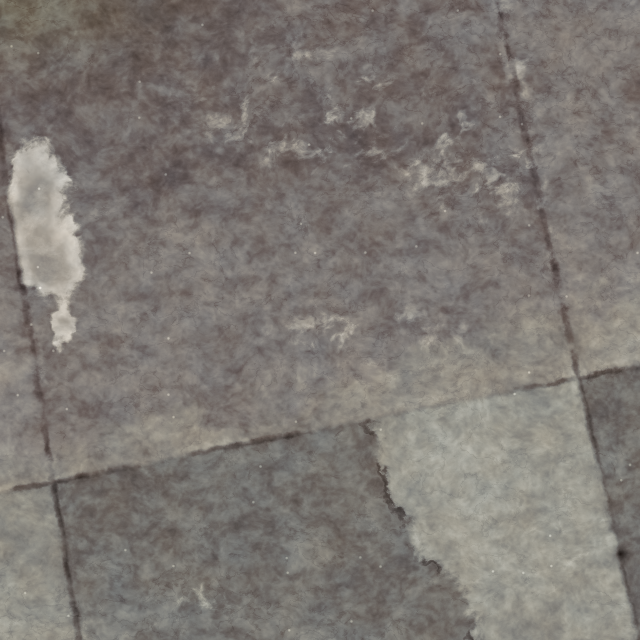
This texture is drawn by a WebGL 2 fragment shader. Its source:

```glsl
#version 300 es
precision highp float;
uniform vec2 u_resolution;
out vec4 outColor;

float hash(vec2 p) {
  vec3 q = fract(p.xyx * 0.1031);
  q += dot(q, q.yzx + 33.33);
  return fract((q.x + q.y) * q.z);
}

float noise(vec2 p) {
  vec2 i = floor(p), f = fract(p);
  f = f * f * (3.0 - 2.0 * f);
  return mix(mix(hash(i), hash(i + vec2(1, 0)), f.x),
             mix(hash(i + vec2(0, 1)), hash(i + vec2(1, 1)), f.x), f.y);
}

// Layered noise centred on zero
float fbm(vec2 p) {
  float sum = 0.0, amp = 0.5;
  for (int i = 0; i < 5; i++) {
    sum += amp * (noise(p) - 0.5);
    p = mat2(1.6, 1.2, -1.2, 1.6) * p + 17.3;
    amp *= 0.56;
  }
  return sum;
}

float glow(vec2 p, vec2 centre, vec2 radius) {
  vec2 d = (p - centre) / radius;
  return exp(-dot(d, d));
}

float line(float d, float width) {
  return 1.0 - smoothstep(width * 0.2, width, abs(d));
}

void main() {
  vec2 p = gl_FragCoord.xy / min(u_resolution.x, u_resolution.y);
  vec2 warp = vec2(fbm(p * 14.0 + 3.0), fbm(p * 14.0 + 41.0));
  vec2 q = p + 0.022 * warp;
  float broad = fbm(p * 4.0 + 8.0);
  float medium = fbm(q * vec2(19.0, 24.0) + 5.0);
  float fine = fbm(q * vec2(62.0, 78.0));
  float grain = noise(q * 185.0 + 9.0) - 0.5;
  float wobble = 0.006 * fbm(p * 22.0 + 70.0) + 0.007 * fbm(p * 75.0 + 27.0);

  // Signed offsets from the three slab joints
  float left = p.x - (0.124 - 0.172 * p.y + 0.02 * p.y * p.y) + wobble;
  float right = p.x - (0.998 - 0.235 * p.y + 0.014 * p.y * p.y) + wobble;
  float above = p.y - (0.230 + 0.198 * p.x) + wobble;
  float isAbove = smoothstep(-0.005, 0.005, above);
  float isLeft = 1.0 - smoothstep(-0.004, 0.004, left);
  float isRight = smoothstep(-0.004, 0.004, right);

  // Slab tones, darkening towards the top
  float tone = mix(0.488, 0.438, smoothstep(0.55, 0.80, p.y + 0.25 * broad));
  tone = mix(0.465, tone, isAbove);
  float bandWidth = mix(0.06, 0.105, smoothstep(0.4, 0.9, p.x));
  float band = isAbove * (1.0 - smoothstep(-0.03, 0.025, above - bandWidth + 0.15 * warp.x));
  tone = mix(tone, 0.552, band);
  float edge = p.x - (0.755 - 0.63 * p.y) + 0.09 * warp.y + 0.05 * medium + 0.03 * fine;
  float worn = smoothstep(-0.008, 0.016, edge) * (1.0 - isAbove) * (1.0 - isRight);
  tone = mix(tone, 0.61, worn);
  tone = mix(tone, 0.56, isLeft * (1.0 - smoothstep(0.4, 0.62, p.y)));
  tone += 0.025 * isRight * isAbove;

  // Mottling, grain and short creases
  tone += 0.10 * broad + 0.14 * medium + 0.19 * fine + 0.05 * grain;
  float crease = line(fbm(q * vec2(34.0, 44.0) + 90.0), 0.05);
  tone -= 0.035 * crease * smoothstep(-0.02, 0.1, broad + medium);

  // Pale flaking, densest across the upper slab
  float flakeZone = 0.8 * glow(p, vec2(0.50, 0.83), vec2(0.23, 0.11))
    + 0.8 * glow(p, vec2(0.75, 0.73), vec2(0.10, 0.08))
    + 0.9 * glow(p, vec2(0.87, 0.90), vec2(0.06, 0.02))
    + 0.7 * glow(p, vec2(0.58, 0.48), vec2(0.17, 0.05))
    + 0.8 * glow(p, vec2(0.32, 0.07), vec2(0.07, 0.05))
    + 0.6 * glow(p, vec2(0.90, 0.16), vec2(0.08, 0.05));
  vec2 slanted = mat2(0.8, -0.6, 0.6, 0.8) * (q + 0.02 * warp);
  float flake = fbm(slanted * vec2(23.0, 38.0) + 12.0) + 0.2 * fine;
  flake = smoothstep(0.05, 0.27, flake + 0.1 * min(flakeZone, 1.0) - 0.06);
  flake *= smoothstep(0.1, 0.7, flakeZone);
  tone += flake * (0.14 + 0.25 * fine + 0.08 * grain);

  // Bleached stain, brightest along its ragged rim
  vec2 s = p + 0.07 * warp;
  float stain = glow(s, vec2(0.058, 0.705), vec2(0.054, 0.066))
    + glow(s, vec2(0.078, 0.595), vec2(0.062, 0.058))
    + 0.8 * glow(s, vec2(0.10, 0.495), vec2(0.022, 0.027))
    + 0.4 * glow(s, vec2(0.085, 0.45), vec2(0.02, 0.03));
  stain += 0.5 * medium + 0.25 * fine;
  float stainMask = smoothstep(0.3, 0.52, stain) * (1.0 - isLeft);
  float rim = line(stain - 0.58, 0.3);
  tone = mix(tone, 0.65 + 0.12 * rim + 0.25 * medium + 0.2 * fine, 0.9 * stainMask);

  // Joints of uneven depth with chipped pale shoulders
  float chips = smoothstep(-0.02, 0.14, fbm(p * 27.0 + 55.0));
  tone += 0.14 * chips * line(right - 0.006, 0.022) * smoothstep(0.35, 0.7, p.y);
  tone += 0.06 * chips * (line(left - 0.009, 0.011) + line(right + 0.009, 0.011));
  tone += 0.05 * chips * line(above - 0.009, 0.010);
  float wear = clamp(0.55 + 2.4 * fbm(p * 26.0 + 31.0), 0.1, 1.1);
  float gap = 1.0 - 0.8 * smoothstep(0.48, 0.56, p.x) * (1.0 - smoothstep(0.78, 0.86, p.x));
  float groove = max(line(left, 0.008), line(right, 0.008));
  groove = max(groove, line(above, 0.007) * gap);
  float seam = max(line(left, 0.018), max(line(right, 0.018), line(above, 0.014) * gap));
  float crack = line(edge + 0.005, 0.010) * (1.0 - isAbove) * (1.0 - isRight);
  tone -= 0.17 * wear * groove + 0.025 * seam;
  tone -= 0.14 * crack * smoothstep(-0.06, 0.14, fbm(p * 33.0 + 80.0));
  tone -= 0.2 * glow(p, vec2(0.971, 0.135), vec2(0.010, 0.009));

  // Sparse tiny mineral specks
  vec2 cell = floor(p * 90.0);
  vec2 speckAt = 0.3 + 0.4 * vec2(hash(cell + 7.0), hash(cell + 19.0));
  float speck = 1.0 - smoothstep(0.05, 0.28, length(fract(p * 90.0) - speckAt));
  tone += 0.18 * speck * step(0.993, hash(cell + 101.0));

  // Plum shadows, neutral greys and cream highlights
  float lift = smoothstep(0.40, 0.49, tone);
  vec3 color = tone - vec3(0.0, mix(0.040, 0.021, lift), mix(0.049, 0.034, lift));
  color.b -= 0.022 * smoothstep(0.48, 0.64, tone);
  float olive = glow(p, vec2(0.0, 1.0), vec2(0.22, 0.09)) + 0.25 * band;
  color += vec3(-0.01, -0.005, -0.045) * olive;
  color += vec3(-0.010, 0.005, 0.0) * (1.0 - isAbove);
  color += vec3(0.03, 0.0, -0.03) * fbm(p * 22.0 + 63.0);
  outColor = vec4(clamp(color, 0.0, 1.0), 1.0);
}
```
